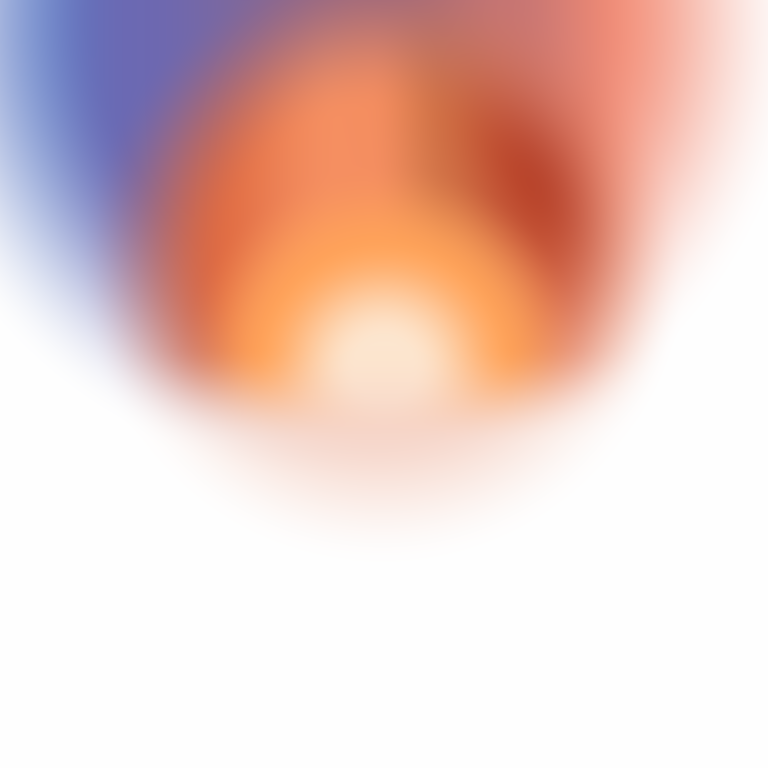
Reproduce this background procedurally as a Shadertoy shader.

```glsl
// Soft colour-blur backdrop: a wide blue-to-salmon disc hangs from the top edge,
// and a smaller orange disc with a dark red spot and a cream glow lies over it.
// Each layer is a feathered distance field mixed over near-white paper.

// Layout in canvas units, origin at the lower left
const vec2  HALO_CENTER = vec2(0.449, 0.974);
const float HALO_RADIUS = 0.462;
const float HALO_FEATHER = 0.142;
const vec2  ORB_CENTER = vec2(0.498, 0.655);
const float ORB_RADIUS = 0.298;
const float ORB_FEATHER = 0.100;
const vec2  EMBER_CENTER = vec2(0.703, 0.766);
const vec2  EMBER_AXIS = vec2(0.474, -0.880);
const vec2  EMBER_SIZE = vec2(0.135, 0.078);
const vec2  GLOW_CENTER = vec2(0.500, 0.520);

// Colours
const vec3 PAPER = vec3(0.996, 0.996, 0.996);
const vec3 BLUE = vec3(0.37, 0.48, 0.77);
const vec3 INDIGO = vec3(0.42, 0.41, 0.70);
const vec3 MAUVE = vec3(0.60, 0.40, 0.49);
const vec3 ROSE = vec3(0.78, 0.46, 0.45);
const vec3 SALMON = vec3(0.95, 0.55, 0.46);
const vec3 RUST = vec3(0.87, 0.41, 0.25);
const vec3 CORAL = vec3(0.96, 0.56, 0.38);
const vec3 OCHRE = vec3(0.85, 0.50, 0.31);
const vec3 TERRACOTTA = vec3(0.90, 0.49, 0.35);
const vec3 EMBER = vec3(0.72, 0.26, 0.16);
const vec3 ORANGE = vec3(1.00, 0.64, 0.35);
const vec3 CREAM = vec3(0.99, 0.90, 0.81);
const vec3 BLUSH = vec3(0.965, 0.835, 0.785);

// Coverage of a disc whose edge fades over twice the feather
float softDisc(vec2 p, vec2 center, float radius, float feather) {
    float edge = length(p - center) - radius;
    return 1.0 - smoothstep(-feather, feather, edge);
}

// Horizontal sweep of the wide disc
vec3 haloColor(float x) {
    vec3 color = mix(BLUE, INDIGO, smoothstep(0.03, 0.18, x));
    color = mix(color, MAUVE, smoothstep(0.16, 0.50, x));
    color = mix(color, ROSE, smoothstep(0.48, 0.68, x));
    return mix(color, SALMON, smoothstep(0.66, 0.83, x));
}

// Tilted elliptical falloff of the dark red spot
float emberWeight(vec2 p) {
    vec2 offset = p - EMBER_CENTER;
    vec2 across = vec2(-EMBER_AXIS.y, EMBER_AXIS.x);
    vec2 local = vec2(dot(offset, EMBER_AXIS), dot(offset, across)) / EMBER_SIZE;
    return exp(-0.7 * dot(local, local));
}

vec3 orbColor(vec2 p) {
    // Warm bands from left to right
    vec3 color = mix(RUST, CORAL, smoothstep(0.25, 0.44, p.x));
    color = mix(color, OCHRE, smoothstep(0.48, 0.58, p.x));
    color = mix(color, TERRACOTTA, smoothstep(0.60, 0.74, p.x));
    color = mix(color, EMBER, emberWeight(p));

    // Cream core inside an orange ring
    float glowDistance = length(p - GLOW_CENTER);
    vec3 glow = mix(CREAM, ORANGE, smoothstep(0.035, 0.172, glowDistance));
    color = mix(color, glow, 1.0 - smoothstep(0.145, 0.270, glowDistance));

    // Pale lower rim
    return mix(color, BLUSH, 1.0 - smoothstep(0.420, 0.550, p.y));
}

void mainImage(out vec4 fragColor, in vec2 fragCoord) {
    vec2 p = (fragCoord - 0.5 * iResolution.xy) / iResolution.y + 0.5;

    float halo = softDisc(p, HALO_CENTER, HALO_RADIUS, HALO_FEATHER);
    float orb = softDisc(p, ORB_CENTER, ORB_RADIUS, ORB_FEATHER);

    vec3 color = mix(PAPER, haloColor(p.x), halo);
    color = mix(color, orbColor(p), orb);
    fragColor = vec4(color, 1.0);
}
```
